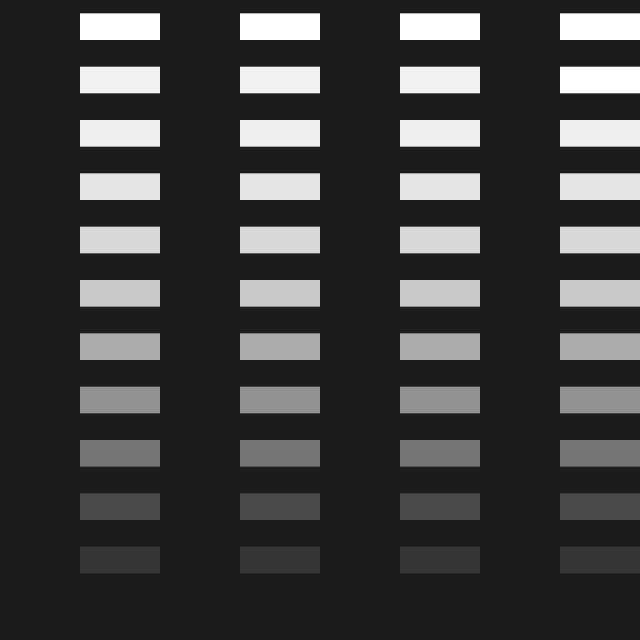
Give the GLSL for this pattern, as a Shadertoy shader.

```glsl
// Grey level of a bar row, counted from the top
float rowGrey(int row) {
    float greys[11] = float[11](1.0, 0.95, 0.932, 0.895, 0.847, 0.788,
                               0.675, 0.573, 0.455, 0.29, 0.21);
    return greys[clamp(row, 0, 10)];
}

float boxDistance(vec2 p, vec2 halfSize) {
    vec2 d = abs(p) - halfSize;
    return length(max(d, 0.0)) + min(max(d.x, d.y), 0.0);
}

void mainImage(out vec4 fragColor, in vec2 fragCoord) {
    vec2 uv = fragCoord / iResolution.y;

    // Four columns and twelve rows, with each bar centred in its cell
    vec2 grid = vec2(4.0, 12.0);
    vec2 cellPos = vec2(uv.x, 1.0 - uv.y) * grid - vec2(0.25, 0.0);
    vec2 cell = floor(cellPos);
    vec2 local = (fract(cellPos) - 0.5) / grid;

    float dist = boxDistance(local, 0.25 / grid);
    float coverage = clamp(0.5 - dist * iResolution.y, 0.0, 1.0);

    // The lowest row stays empty
    coverage *= step(cell.y, 10.5);

    // One bar in the second row is fully white
    bool whiteBar = cell.x > 2.5 && cell.y == 1.0;
    float grey = whiteBar ? 1.0 : rowGrey(int(cell.y));

    fragColor = vec4(vec3(mix(0.11, grey, coverage)), 1.0);
}
```
